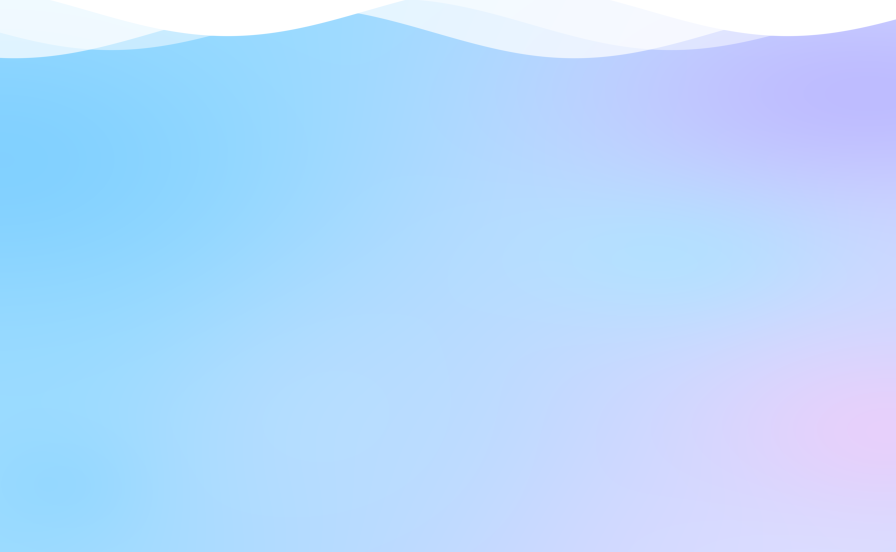
Give the GLSL for this background, as a Shadertoy shader.

```glsl
// Pastel sky gradient with soft colour glows beneath layered white waves.
#define SKY        vec3(0.61, 0.86, 1.00)
#define LILAC      vec3(0.82, 0.845, 1.00)
#define AZURE      vec3(0.49, 0.81, 1.00)
#define CYAN       vec3(0.69, 0.89, 1.00)
#define VIOLET     vec3(0.74, 0.73, 1.00)
#define PINK       vec3(0.92, 0.81, 0.98)
#define MIST       vec3(0.86, 0.87, 1.00)
#define WAVE_PERIOD  0.625
#define WAVE_HEIGHT  0.0464
#define WAVE_DIPS    vec3(0.016, 0.124, 0.254)
#define WAVE_DEPTHS  vec3(0.1055, 0.0907, 0.0654)
#define WAVE_OPACITY vec3(0.72, 0.50, 1.00)

const float TAU = 6.2831853;

// Blend an elliptical Gaussian glow over a colour.
vec3 addGlow(vec3 base, vec3 tint, vec2 offset, vec2 radius, float strength) {
    vec2 d = offset / radius;
    return mix(base, tint, strength * exp(-dot(d, d)));
}

// Diagonal gradient and its coloured glows.
vec3 skyColor(vec2 uv) {
    float ramp = smoothstep(0.10, 0.95, uv.x + 0.28 * (0.5 - uv.y));
    vec3 color = mix(SKY, LILAC, ramp);
    color = addGlow(color, mix(CYAN, LILAC, 0.35), uv - vec2(0.38, 0.25), vec2(0.20, 0.25), 0.6);
    color = addGlow(color, AZURE, uv - vec2(0.00, 0.71), vec2(0.28, 0.26), 0.85);
    color = addGlow(color, AZURE, uv - vec2(0.07, 0.12), vec2(0.09, 0.10), 0.25);
    color = addGlow(color, CYAN, uv - vec2(0.75, 0.55), vec2(0.20, 0.15), 0.85);
    color = addGlow(color, VIOLET, uv - vec2(0.97, 0.83), vec2(0.28, 0.18), 0.95);
    color = addGlow(color, MIST, uv - vec2(0.95, -0.03), vec2(0.24, 0.16), 0.9);
    color = addGlow(color, PINK, uv - vec2(0.99, 0.22), vec2(0.17, 0.15), 0.85);
    return color;
}

// Lower boundary of a wave, hanging from the top edge.
float waveEdge(float x, float dip, float depth) {
    float rise = 1.0 - cos(TAU * (x - dip) / WAVE_PERIOD);
    return 1.0 - depth + WAVE_HEIGHT * rise;
}

void mainImage(out vec4 fragColor, in vec2 fragCoord) {
    vec2 uv = fragCoord / iResolution.xy;
    float softness = 0.75 / iResolution.y;
    vec3 color = skyColor(uv);

    // Translucent white waves, back to front
    for (int i = 0; i < 3; i++) {
        float edge = waveEdge(uv.x, WAVE_DIPS[i], WAVE_DEPTHS[i]);
        float cover = smoothstep(-softness, softness, uv.y - edge);
        color = mix(color, vec3(1.0), WAVE_OPACITY[i] * cover);
    }
    fragColor = vec4(color, 1.0);
}
```
